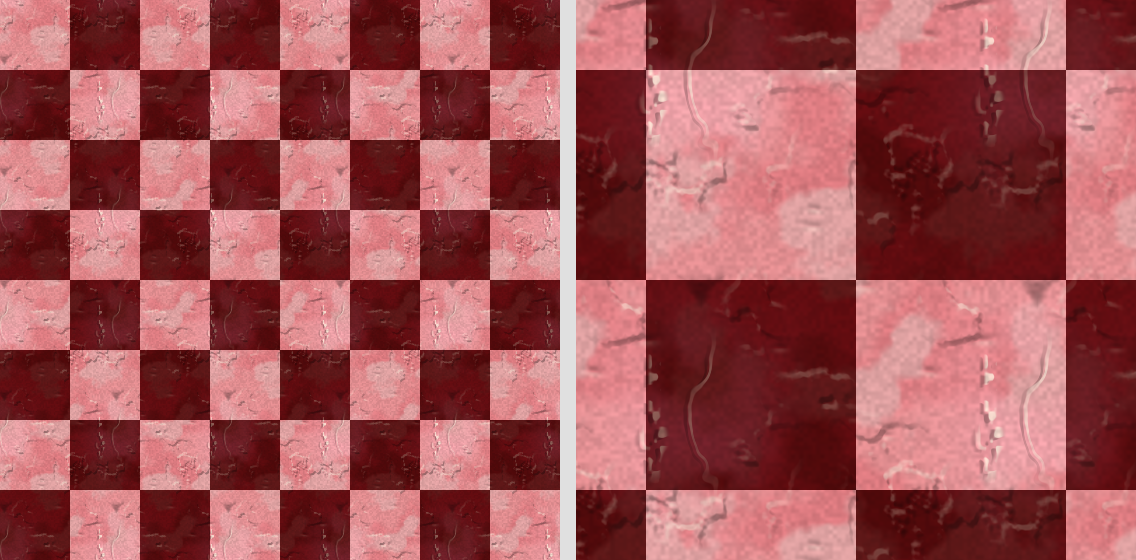
Left: the whole. Right: its middle third, enlarged.
Write a Shadertoy shader that draws this pattern.

```glsl
// Checkerboard of rose and deep red squares on old painted plaster.
// Hard-edged squares are tinted by one wear layer (clouds, flakes, cracks, dents)
// that repeats a whole number of times and is built on wrapping noise.

const float SQUARES = 8.0;        // squares across and down, even so that it tiles
const float WEAR_REPEATS = 5.0;   // wear patches across and down
const int   DENTS = 8;            // dents in each wear patch
const vec2  FLAKE_LIGHT = vec2(0.005, -0.008);  // relief offset, in wear patches
const vec2  DRIP_AT = vec2(0.90, 0.10);         // centre of the beaded drip
const vec2  NOTCH_AT = vec2(0.04, 0.48);        // centre of the dark notch
const float CRACK_WIDTH = 0.006;
const float GRAIN = 0.07;

struct Paint { vec3 base, worn, deep, bloom, chip; };
const Paint ROSE = Paint(vec3(0.88, 0.55, 0.56), vec3(0.87, 0.63, 0.63),
    vec3(0.86, 0.48, 0.50), vec3(0.94, 0.63, 0.66), vec3(0.96, 0.88, 0.82));
const Paint RED = Paint(vec3(0.38, 0.045, 0.06), vec3(0.36, 0.09, 0.09),
    vec3(0.31, 0.035, 0.04), vec3(0.45, 0.13, 0.17), vec3(0.56, 0.40, 0.36));

float hash(vec2 p) {
    vec3 q = fract(p.xyx * 0.1031);
    q += dot(q, q.yzx + 33.33);
    return fract((q.x + q.y) * q.z);
}

// Value noise that wraps after the given number of cells
float noise(vec2 u, float cells, float seed) {
    vec2 p = u * cells, i = floor(p), f = p - i;
    f = f * f * (3.0 - 2.0 * f);
    vec2 a = mod(i, cells) + seed, b = mod(i + 1.0, cells) + seed;
    return mix(mix(hash(a), hash(vec2(b.x, a.y)), f.x),
               mix(hash(vec2(a.x, b.y)), hash(b), f.x), f.y);
}

float fbm(vec2 u, float cells, float seed) {
    float sum = 0.0, gain = 0.533;
    for (int k = 0; k < 4; k++) {
        sum += gain * noise(u, cells, seed);
        cells *= 2.0;
        gain *= 0.5;
        seed += 17.0;
    }
    return sum;
}

// Shortest offset between two points of a wrapping patch
vec2 wrapOffset(vec2 u, vec2 centre) { return fract(u - centre + 0.5) - 0.5; }

float flakes(vec2 u) { return smoothstep(0.50, 0.60, fbm(u, 11.0, 61.0)); }

// Thin winding crack and a beaded vertical drip beside it
float cracks(vec2 u, float px) {
    vec2 d = wrapOffset(u, DRIP_AT);
    float wander = 0.14 - 0.04 * cos(14.0 * (d.y + 0.02))
                 + 0.045 * (noise(u, 22.0, 5.0) - 0.5);
    float strength = smoothstep(0.27, 0.12, abs(d.y)) * (0.35 + 0.65 * noise(u, 14.0, 9.0));
    float crack = strength * smoothstep(px, -px, abs(d.x - wander) - CRACK_WIDTH);
    float bead = smoothstep(0.50, 0.72, noise(u, 52.0, 23.0));
    float spread = 0.022 + 0.03 * smoothstep(0.08, 0.0, abs(d.y + 0.07));
    float drip = bead * smoothstep(spread, spread * 0.5, abs(d.x))
               * smoothstep(0.22, 0.14, abs(d.y));
    return max(crack, drip);
}

// Small flat dents: shadow on the upper lip, shine on the lower one
float dents(vec2 u) {
    float shade = 0.0;
    for (int k = 0; k < DENTS; k++) {
        vec2 id = vec2(float(k) * 3.0 + 1.0, 41.0);
        vec2 centre = vec2(hash(id), hash(id + 7.0));
        float size = mix(0.55, 1.1, hash(id + 19.0));
        vec2 d = wrapOffset(u, centre) / (size * vec2(0.034, 0.017));
        d.y += 0.35 * d.x * (hash(id + 29.0) - 0.3);
        shade -= 1.6 * d.y * exp(-dot(d, d) * 1.6);
    }
    return shade;
}

// Soft triangle pointing down
float notch(vec2 u) {
    vec2 d = wrapOffset(u, NOTCH_AT);
    float edge = max(abs(d.x) - 0.8 * (d.y + 0.045), d.y - 0.025);
    return smoothstep(0.018, -0.025, edge + 0.03 * (noise(u, 30.0, 3.0) - 0.5));
}

// One at squares whose column and row differ in parity
float checker(vec2 p, vec2 pixel) {
    vec2 side = abs(mod(p - 0.5, 2.0) - 1.0) - 0.5;
    side = 2.0 * clamp(side / pixel, -0.5, 0.5);
    return 0.5 - 0.5 * side.x * side.y;
}

vec3 weather(Paint paint, vec2 u, float px) {
    // Broad stains
    vec2 glowAt = wrapOffset(u, DRIP_AT + vec2(0.13, -0.02)) / vec2(0.25, 0.30);
    float bloom = exp(-dot(glowAt, glowAt)) * smoothstep(0.28, 0.62, fbm(u, 5.0, 31.0));
    vec3 col = mix(paint.base, paint.deep, smoothstep(0.48, 0.66, fbm(u, 4.0, 83.0)));
    col = mix(col, paint.worn, smoothstep(0.48, 0.64, fbm(u, 6.0, 11.0)));
    col = mix(col, paint.bloom, bloom);

    // Raised flakes, dents and notch
    float patchy = smoothstep(0.38, 0.68, noise(u, 5.0, 47.0));
    float relief = patchy * (flakes(u + FLAKE_LIGHT) - flakes(u - FLAKE_LIGHT)) + dents(u);
    col = mix(col, paint.chip, 0.55 * clamp(relief, 0.0, 1.0));
    col *= 1.0 - 0.30 * clamp(-relief, 0.0, 1.0) - 0.28 * notch(u);

    // Cracks with a shaded side, then fine grain
    col *= 1.0 - 0.25 * cracks(u + vec2(0.014, 0.008), px);
    col = mix(col, paint.chip, 0.85 * cracks(u, px));
    return col * (1.0 + GRAIN * (noise(u, 80.0, 71.0) - 0.5) * 2.0);
}

void mainImage(out vec4 fragColor, in vec2 fragCoord) {
    vec2 uv = fragCoord / iResolution.xy, pixel = 1.0 / iResolution.xy;
    vec2 u = fract(uv * WEAR_REPEATS);
    float px = WEAR_REPEATS * pixel.y;
    float rose = checker(uv * SQUARES, pixel * SQUARES);
    fragColor = vec4(mix(weather(RED, u, px), weather(ROSE, u, px), rose), 1.0);
}
```
